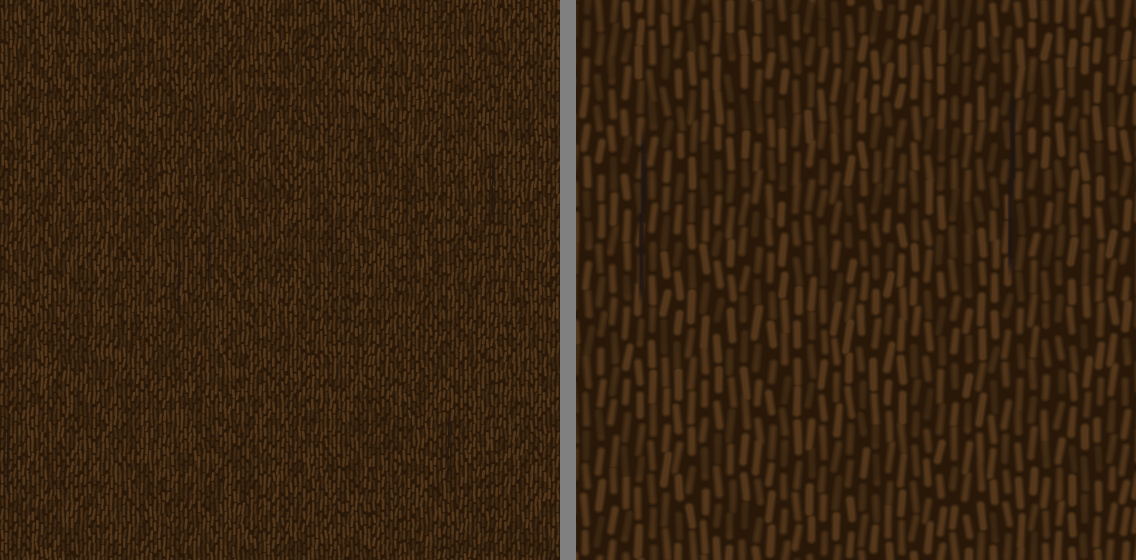
Left, the full canvas; right, a detail of the centre.
Write a WebGL 2 fragment shader that draws this texture.

```glsl
#version 300 es
precision highp float;

uniform vec2 u_resolution;
out vec4 fragColor;

const vec3 DARK = vec3(0.160, 0.094, 0.032);
const vec3 MID = vec3(0.232, 0.150, 0.066);
const vec3 LIGHT = vec3(0.332, 0.216, 0.104);
const vec3 WARM = vec3(0.350, 0.200, 0.090);
const vec3 CRACK = vec3(0.115, 0.078, 0.072);

const float COLUMNS = 128.0;
const float ROW_HEIGHT = 2.6;
const int CRACK_COUNT = 6;

// Integer hash giving two values in 0..1
vec2 hash2(vec2 cell, uint seed) {
    uvec2 v = uvec2(ivec2(cell) + 4096) + uvec2(seed * 747u, seed * 1291u);
    v = v * 1664525u + 1013904223u;
    v.x += v.y * 1664525u;
    v.y += v.x * 1664525u;
    v ^= v >> 16u;
    v.x += v.y * 1664525u;
    v.y += v.x * 1664525u;
    v ^= v >> 16u;
    return vec2(v & 65535u) / 65535.0;
}

float valueNoise(vec2 p, uint seed) {
    vec2 i = floor(p);
    vec2 f = fract(p);
    f = f * f * (3.0 - 2.0 * f);
    float low = mix(hash2(i, seed).x, hash2(i + vec2(1, 0), seed).x, f.x);
    float high = mix(hash2(i + vec2(0, 1), seed).x, hash2(i + vec2(1, 1), seed).x, f.x);
    return mix(low, high, f.y);
}

float segmentDistance(vec2 p, vec2 halfAxis) {
    float t = clamp(dot(p, halfAxis) / dot(halfAxis, halfAxis), -1.0, 1.0);
    return length(p - halfAxis * t);
}

// Upright staggered fibres: x is height, y is the warm tip
vec2 fibres(vec2 p, float rowHeight) {
    float height = 0.0;
    float tip = 0.0;
    float baseColumn = floor(p.x);
    for (int i = -1; i <= 1; i++) {
        float column = baseColumn + float(i);
        float stagger = 0.5 * mod(column, 2.0) + 0.35 * hash2(vec2(column, 0.0), 3u).x;
        float shift = stagger * rowHeight;
        float baseRow = floor((p.y + shift) / rowHeight);
        for (int j = -1; j <= 1; j++) {
            vec2 cell = vec2(column, baseRow + float(j));
            vec2 place = hash2(cell, 5u);
            vec2 form = hash2(cell, 9u);
            float tone = mix(0.55, 1.2, hash2(cell, 13u).x);
            vec2 center = vec2(column + 0.5 + (place.x - 0.5) * 0.22,
                (cell.y + 0.5 + (place.y - 0.5) * 0.25) * rowHeight - shift);
            vec2 halfAxis = vec2((form.x - 0.4) * 0.28, mix(0.65, 1.1, form.y));
            vec2 q = p - center;
            float body = 1.0 - smoothstep(0.04, 0.54, segmentDistance(q, halfAxis));
            float glow = 1.0 - smoothstep(0.05, 0.42, length(q + halfAxis));
            height = max(height, body * tone);
            tip = max(tip, glow * smoothstep(0.65, 0.9, place.y));
        }
    }
    return vec2(height, tip);
}

// Thin upright crack with tapered ends
float crackMask(vec2 p, vec2 start, float span, float halfWidth, float pixel) {
    float t = (p.y - start.y) / span;
    float ends = smoothstep(0.0, 0.12, t) * (1.0 - smoothstep(0.8, 1.0, t));
    float edge = max(pixel, halfWidth) * 0.6;
    float side = abs(p.x - start.x - 0.0012 * step(0.5, t));
    return ends * (1.0 - smoothstep(halfWidth - edge, halfWidth + edge, side));
}

void main() {
    vec2 uv = gl_FragCoord.xy / u_resolution;
    float pixel = 1.0 / min(u_resolution.x, u_resolution.y);

    // Nearly straight fibre field
    vec2 p = uv * COLUMNS;
    p.x += (valueNoise(p * vec2(0.2, 0.25), 17u) - 0.5) * 0.25;
    vec2 grain = fibres(p, ROW_HEIGHT);

    // Faint horizontal rhythm
    float sway = valueNoise(uv * vec2(40.0, 12.0), 21u);
    float band = sin(6.28318 * (uv.y * 27.0 + sway * 0.4));
    float tone = grain.x + 0.04 * band;

    vec3 color = mix(DARK, MID, smoothstep(0.05, 0.6, tone));
    color = mix(color, LIGHT, smoothstep(0.5, 1.02, tone));
    color = mix(color, WARM, grain.y * 0.3);

    // Sparse cracks
    for (int i = 0; i < CRACK_COUNT; i++) {
        vec2 place = hash2(vec2(float(i), 7.0), 31u);
        vec2 start = vec2((float(i) + place.x) / float(CRACK_COUNT), place.y * 0.65 - 0.04);
        float span = mix(0.10, 0.14, hash2(vec2(float(i), 2.0), 37u).x);
        color = mix(color, CRACK, 0.85 * crackMask(uv, start, span, 0.0014, pixel));
    }

    fragColor = vec4(color, 1.0);
}
```
